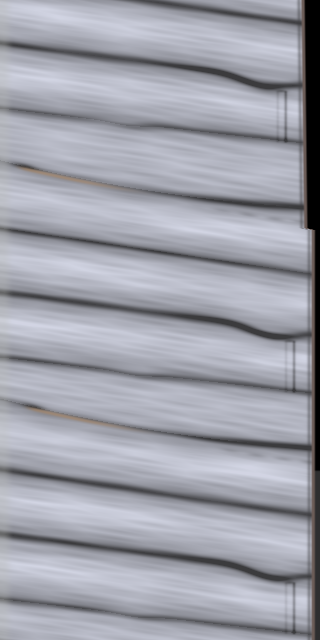
This texture is drawn by a WebGL 2 fragment shader. Its source:

```glsl
#version 300 es
precision highp float;
// Weathered pale metal siding: stacked sloping boards with dark laps and a stepped right edge.
uniform vec2 u_resolution;
out vec4 outColor;

// Colours
const vec3 INK = vec3(0.23, 0.23, 0.24);
const vec3 STEEL = vec3(0.74, 0.75, 0.80);
const vec3 RUST = vec3(0.66, 0.54, 0.43);
const vec3 TRIM = vec3(0.42, 0.36, 0.34);
const vec3 BACKING = vec3(0.18, 0.18, 0.185);
const vec3 LEFT_TINT = vec3(0.73, 0.74, 0.72);
// Layout, in canvas widths (the canvas is 1 wide and 2 high, y down)
const float FIRST_TOP = -0.065;
const float PANEL_HEIGHT = 0.755;
const float PANEL_STEP = 0.026;   // offset of the panels below the first
const float SLOPE = 0.147;
const float LAP_WIDTH = 0.0115;
const float SOFT = 0.004;
const float STREAKS = 0.17;

vec2 hash2(vec2 c) {
  vec2 q = vec2(dot(c, vec2(127.1, 311.7)), dot(c, vec2(269.5, 183.3)));
  return fract(sin(q) * 4375.85);
}

// Distance to the nearest scattered point
float cellular(vec2 p) {
  vec2 cell = floor(p), f = fract(p);
  float d = 2.0;
  for (int j = -1; j <= 1; j++)
    for (int i = -1; i <= 1; i++) {
      vec2 o = vec2(i, j);
      d = min(d, length(o + hash2(cell + o) - f));
    }
  return d;
}

float bell(float x, float width) { return exp(-x * x / (width * width)); }

float panelTop(float k) {
  return FIRST_TOP + PANEL_HEIGHT * k + PANEL_STEP * step(0.5, k);
}

// Height of lap i below the top of panel k; lap 4 opens the next panel
float lapHeight(int i, float u, float k) {
  if (i == 0) return SLOPE * u;
  if (i == 1) return 0.2 + 0.13 * u + 0.027 * bell(u - 0.83, 0.10);
  if (i == 2) return 0.404 + 0.115 * u + 0.008 * bell(u - 0.4, 0.07);
  if (i == 3) return mix(0.566, 0.536, step(0.5, k)) + 0.25 * u - 0.10 * u * u;
  return panelTop(k + 1.0) - panelTop(k) + SLOPE * u;
}

float lapStrength(int i, float u) {
  if (i == 1) return 0.56 + 0.38 * smoothstep(0.4, 0.75, u) * (1.0 - smoothstep(0.83, 0.9, u));
  if (i == 2) return 0.48 - 0.2 * bell(u - 0.36, 0.08);
  if (i == 3) return 0.2 + 0.6 * smoothstep(0.28, 0.85, u) + 0.5 * bell(u - 0.08, 0.035);
  return 0.55;
}

// Brightness across a board: quick rise, ridge, slow fall to the next lap
float boardTone(float t, int i, float u) {
  float body = smoothstep(-0.05, 0.38, t) * (1.0 - 0.9 * smoothstep(0.52, 1.05, t));
  float ridge = bell(t - 0.46, 0.15) * (0.6 + 0.4 * sin(u * 7.0 + float(i)));
  if (i == 2) return 0.78 + 0.17 * body;
  return 0.62 + 0.36 * body + 0.14 * ridge;
}

void main() {
  vec2 p = gl_FragCoord.xy / u_resolution * vec2(1.0, 2.0);
  p.y = 2.0 - p.y;

  // Panel holding this point
  float k = -1.0;
  for (int n = 0; n < 3; n++)
    if (p.y > panelTop(float(n)) + SLOPE * (p.x - PANEL_STEP * step(0.5, float(n)))) k = float(n);
  float u = p.x - PANEL_STEP * step(0.5, k);
  float v = p.y - panelTop(k);

  // Boards and the shadows of their laps
  float tone = 0.8, shadow = 0.0;
  for (int i = 0; i < 5; i++) {
    float top = lapHeight(i, u, k);
    float d = v - top;
    if (i < 4 && d >= 0.0)
      tone = boardTone(d / (lapHeight(i + 1, u, k) - top), i, u);
    float width = LAP_WIDTH * (i == 3 ? 0.7 + 0.45 * u : 1.0);
    shadow = max(shadow, lapStrength(i, u) * bell(d, width));
  }

  // Grain along the slope
  float s = p.y - SLOPE * p.x;
  float grain = cellular(vec2(p.x * 5.0, s * 52.0)) - 0.48;
  float waves = sin(s * 190.0 + 2.0 * sin(p.x * 5.0)) + 0.6 * sin(s * 317.0 - p.x * 6.0);
  tone += STREAKS * grain + 0.022 * waves;
  tone -= shadow;

  // Faint ragged edge beneath the panel lap, on the right
  float ragged = v - lapHeight(3, u, k) - 0.035 - 0.06 * (u - 0.75);
  tone -= 0.15 * bell(ragged, 0.006) * smoothstep(0.5, 0.85, u) * (0.5 + 0.5 * sin(u * 75.0));

  // Thin upright bracket near the right end of the second board
  float inside = smoothstep(0.345, 0.355, v) * (1.0 - smoothstep(0.505, 0.515, v));
  tone -= inside * (0.4 * bell(u - 0.893, 0.005) + 0.12 * bell(u - 0.868, 0.005));
  tone -= 0.3 * bell(v - 0.35, 0.005) * bell(u - 0.88, 0.016);

  vec3 color = mix(INK, STEEL, clamp(tone, 0.0, 1.16));

  // Rust on the open lap and a worn left margin
  float rust = bell(v - lapHeight(3, u, k) - 0.008, 0.006);
  rust *= smoothstep(0.04, 0.09, u) * (1.0 - smoothstep(0.2, 0.5, u));
  color = mix(color, RUST, 0.7 * rust);
  color = mix(color, LEFT_TINT, 0.3 * (1.0 - smoothstep(0.01, 0.045, p.x)));

  // Stepped right edge, trim and the dark behind
  float lower = smoothstep(-SOFT, SOFT, p.y - 0.716);
  float edge = mix(0.942 + 0.012 * p.y, 0.974, lower);
  vec3 behind = mix(vec3(0.0), BACKING, smoothstep(-SOFT, SOFT, p.y - 1.471));
  color = mix(color, INK, 0.4 * bell(p.x - edge + 0.008, 0.006));
  color = mix(color, TRIM, smoothstep(-SOFT, SOFT, p.x - edge));
  color = mix(color, behind, smoothstep(-SOFT, SOFT, p.x - edge - 0.010));
  outColor = vec4(color, 1.0);
}
```
